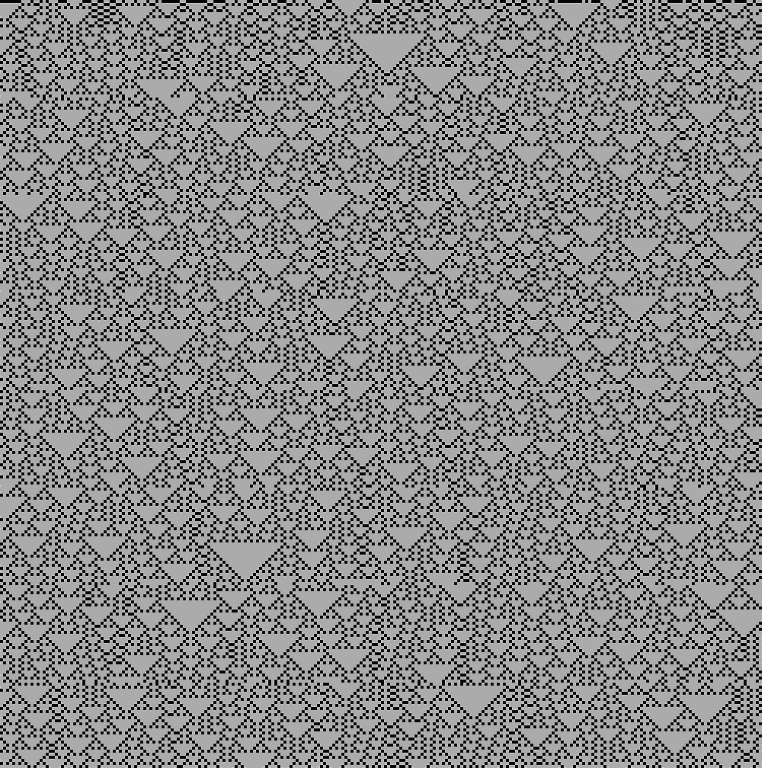
This pattern is drawn by a WebGL 1 fragment shader. Its source:

```glsl
precision highp float;
// Cellular automaton (rule 18) growing downwards from a random top row, black on grey.
uniform vec2 u_resolution;

float hash(vec2 p) {
  vec3 q = fract(p.xyx * vec3(0.1031, 0.1030, 0.0973));
  q += dot(q, q.yzx + 33.33);
  return fract((q.x + q.y) * q.z);
}

float valueNoise(vec2 p) {
  vec2 i = floor(p), f = fract(p);
  return mix(mix(hash(i), hash(i + vec2(1.0, 0.0)), f.x),
             mix(hash(i + vec2(0.0, 1.0)), hash(i + 1.0), f.x), f.y);
}

// Cell at the first row of a 32-row band. Inside a domain rule 18 acts as
// rule 90, so binomial parities reach that row directly from the top one.
float startCell(float x, float band) {
  float binomial = 1.0, sum = 0.0;
  for (int k = 0; k < 9; k++) {
    float n = float(k);
    if (n > band) break;
    sum += binomial * step(0.5, hash(vec2(x + 32.0 * (2.0 * n - band) + 400.0, 17.0)));
    binomial = floor(binomial * (band - n) / (n + 1.0) + 0.5);
  }
  float domain = step(0.5, valueNoise(vec2(x / 13.0 + 50.0, band * 0.4 + 3.0)));
  float awake = band < 0.5 ? 1.0 : mod(x + domain, 2.0);
  return awake * mod(sum, 2.0);
}

// Cells x and x + 1 of a row, found by running the rule from the band start.
vec2 cellPair(float x, float row) {
  float band = floor(row / 32.0);
  float steps = row - 32.0 * band;
  float cells[64];
  for (int i = 0; i < 64; i++) {
    if (float(i) > 2.0 * steps + 1.5) break;
    cells[i] = startCell(x - steps + float(i), band);
  }
  for (int s = 0; s < 31; s++) {
    float left = steps - float(s);
    if (left < 0.5) break;
    for (int i = 0; i < 62; i++) {
      if (float(i) > 2.0 * left - 0.5) break;
      cells[i] = (1.0 - cells[i + 1]) * abs(cells[i] - cells[i + 2]);
    }
  }
  return vec2(cells[0], cells[1]);
}

float blend(vec2 upper, vec2 lower, vec2 w) {
  vec2 column = mix(upper, lower, w.y);
  return mix(column.x, column.y, w.x);
}

void main() {
  // 252 rows of square cells, counted from the top
  vec2 p = vec2(gl_FragCoord.x, u_resolution.y - gl_FragCoord.y) / u_resolution.y * 252.0 - 0.5;
  vec2 cell = floor(p), f = fract(p);
  vec2 upper = cellPair(cell.x, max(cell.y, 0.0));
  vec2 lower = cellPair(cell.x, cell.y + 1.0);

  // Crisp ink with a narrow soft edge, and a light rim on the grey side
  float ink = blend(upper, lower, clamp((f - 0.5) / 0.3 + 0.5, 0.0, 1.0));
  float rim = smoothstep(0.18, 0.27, blend(upper, lower, f));
  float tone = mix(0.67 + 0.11 * rim, 0.02, ink);
  gl_FragColor = vec4(vec3(tone), 1.0);
}
```
